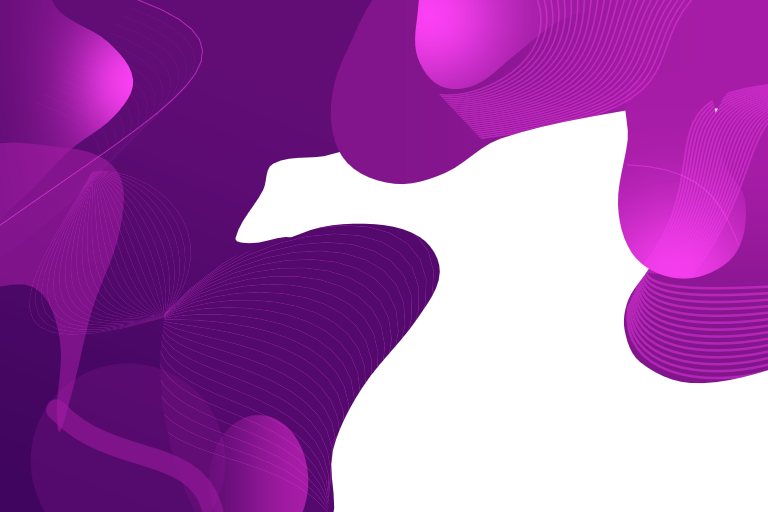
This background is drawn by a WebGL 2 fragment shader. Its source:

```glsl
#version 300 es
precision highp float;
uniform vec2 u_resolution;
out vec4 fragColor;

// Palette
const vec3 INK = vec3(.25, .02, .37);
const vec3 PLUM = vec3(.38, .05, .46);
const vec3 VIOLET = vec3(.51, .08, .55);
const vec3 ORCHID = vec3(.65, .11, .65);
const vec3 PINK = vec3(.98, .25, .95);

const int KNOTS = 10;
const float HAIR = .03;

float segment(vec2 p, vec2 a, vec2 b) {
  vec2 w = p - a, e = b - a;
  return length(w - e * clamp(dot(w, e) / max(dot(e, e), 1e-6), 0., 1.));
}

float cover(float d, float px) { return clamp(.5 - d / px, 0., 1.); }

float glow(vec2 p, vec2 centre, float radius) {
  vec2 q = (p - centre) / radius;
  return exp(-dot(q, q));
}

// Filled closed curve through its knots, with tangents scaled to each span
float shape(vec2 p, vec2 v[KNOTS], float px) {
  float d = 1e4, side = 1.;
  for (int i = 0; i < KNOTS; i++) {
    vec2 a = v[i], b = v[(i + 1) % KNOTS], from = a;
    float span = length(b - a);
    vec2 ta = normalize(b - v[(i + KNOTS - 1) % KNOTS]) * span;
    vec2 tb = normalize(v[(i + 2) % KNOTS] - a) * span;
    for (int j = 1; j <= 6; j++) {
      float t = float(j) / 6., u = 1. - t;
      vec2 to = a * u * u * (1. + 2. * t) + b * t * t * (1. + 2. * u) + t * u * (ta * u - tb * t);
      d = min(d, segment(p, from, to));
      if ((from.y > p.y) != (to.y > p.y) &&
          p.x < from.x + (to.x - from.x) * (p.y - from.y) / (to.y - from.y)) side = -side;
      from = to;
    }
  }
  return cover(side * d, px);
}

// Family of cubic curves blended from one edge to the other
float strands(vec2 p, mat4x2 first, mat4x2 last, int count, float width, float px) {
  float dist = 1e4;
  for (int i = 0; i < count; i++) {
    mat4x2 m = first + (last - first) * (float(i) / float(max(count - 1, 1)));
    vec2 a = m[0], b = m[1], c = m[2], d = m[3], from = a;
    vec2 lo = min(min(a, b), min(c, d)) - width - px;
    vec2 hi = max(max(a, b), max(c, d)) + width + px;
    if (any(lessThan(p, lo)) || any(greaterThan(p, hi))) continue;
    for (int j = 1; j <= 16; j++) {
      float t = float(j) / 16., u = 1. - t;
      vec2 to = u * u * u * a + 3. * u * t * (u * b + t * c) + t * t * t * d;
      dist = min(dist, segment(p, from, to));
      from = to;
    }
  }
  return cover(dist - width, px);
}

void main() {
  // Percent of the canvas height
  float px = 100. / u_resolution.y;
  vec2 p = gl_FragCoord.xy * px;

  // Dark ground and white opening
  vec3 col = mix(INK, PLUM, smoothstep(0., 110., p.y + p.x * .4));
  float opening = shape(p, vec2[](vec2(63.3, 69.5), vec2(53.3, 68), vec2(51.4, 62.9), vec2(46, 53.5), vec2(48.8, 52.5),
    vec2(58.6, 52.7), vec2(62.5, 35.5), vec2(66, -17), vec2(176, -17), vec2(176, 88)), px);
  col = mix(col, vec3(1), opening);

  // Central lobe
  float lobe = shape(p, vec2[](vec2(32.2, 39), vec2(58.6, 54.3), vec2(71.3, 56.3), vec2(82, 53.7), vec2(85.9, 46.9),
    vec2(81.6, 37.9), vec2(70.7, 24.2), vec2(65, 12), vec2(63.7, -4), vec2(45, -12)), px);
  col = mix(col, mix(INK, PLUM, .6), lobe);
  col = mix(col, VIOLET, .3 * cover(length(p - vec2(25, 10)) - 19., px));

  // Upper canopy and right-hand lobes
  float canopy = shape(p, vec2[](vec2(78, 104), vec2(67.4, 89.3), vec2(64.6, 77.5), vec2(67.8, 68.2), vec2(77.1, 64.1),
    vec2(86.9, 66.2), vec2(97.7, 72.9), vec2(122.7, 78.5), vec2(160, 84), vec2(156, 112)), px);
  float shelf = shape(p, vec2[](vec2(126.6, 47.3), vec2(122.7, 41.4), vec2(122, 35.5), vec2(125, 29.3), vec2(134.8, 25.2),
    vec2(150, 27.7), vec2(164, 34), vec2(164, 84), vec2(144, 84), vec2(134.8, 61)), px);
  float drop = shape(p, vec2[](vec2(123.4, 83.4), vec2(122.6, 72.7), vec2(120.7, 60), vec2(123.4, 50.6), vec2(129.9, 46.1),
    vec2(137.7, 46.3), vec2(144.1, 51.2), vec2(145.5, 61), vec2(141.6, 67.8), vec2(136.7, 84.4)), px);
  col = mix(col, mix(VIOLET, ORCHID, smoothstep(30., 70., p.y)), shelf);
  col = mix(col, mix(VIOLET, ORCHID, smoothstep(75., 140., p.x)), canopy);
  col = mix(col, mix(ORCHID, PINK, .9 * glow(p, vec2(132, 46), 16.)), drop);

  // Bright lobes along the top
  float pill = shape(p, vec2[](vec2(84, 106), vec2(81.4, 96), vec2(81.6, 88.7), vec2(86, 83.2), vec2(92.8, 83.4),
    vec2(100.6, 89.3), vec2(109.4, 96), vec2(125, 102), vec2(125, 112), vec2(98, 114)), px);
  col = mix(col, PINK, pill * glow(p, vec2(84, 97), 17.));
  float petal = shape(p, vec2[](vec2(6, 106), vec2(11.7, 97.7), vec2(21.1, 91.8), vec2(26, 84.4), vec2(22.5, 77.5),
    vec2(13.7, 70.7), vec2(4, 61), vec2(-8, 53), vec2(-12, 80), vec2(-8, 106)), px);
  col = mix(col, mix(VIOLET, PINK, glow(p, vec2(27, 84), 13.)), petal * smoothstep(-12., 22., p.x));

  // Translucent folds at the lower left
  float fold = shape(p, vec2[](vec2(-6, 69), vec2(13.7, 71), vec2(23, 66.4), vec2(23.4, 55), vec2(18, 39.5),
    vec2(13.7, 22), vec2(11.3, 16), vec2(11.7, 33.6), vec2(6.8, 43.8), vec2(-6, 45.3)), px);
  float foot = cover(length((p - vec2(50.5, 6)) * vec2(1, .75)) - 9.7, px);
  mat4x2 band = mat4x2(11, 20, 22, 8, 40, 14, 42, -2);
  col = mix(col, ORCHID, .55 * fold);
  col = mix(col, ORCHID, foot * smoothstep(36., 60., p.x));
  col = mix(col, ORCHID, .5 * strands(p, band, band, 1, 2., px));

  // Fine line work
  mat4x2 edge = mat4x2(27, 100, 54, 90, 34, 80, 0, 56);
  mat4x2 thread = mat4x2(122.6, 67.8, 146, 67, 141, 50, 150, 43.8);
  float fine = .4 * lobe * strands(p, mat4x2(31, 37.5, 62.5, 72.7, 113, 60, 65, 14),
    mat4x2(31, 37.5, 17.6, 6, 51, 16, 64, 0), 26, HAIR, px);
  fine += .3 * strands(p, mat4x2(18, 66.4, 29, 68, 46, 55, 32, 38),
    mat4x2(18, 66.4, 11, 53, -12, 25, 32, 38), 26, HAIR, px);
  fine += .12 * strands(p, edge - 20., edge, 14, HAIR, px);
  fine += .5 * (strands(p, edge, edge, 1, .1, px) + drop * strands(p, thread, thread, 1, .1, px));

  // Bold ribbed bands
  float bold = canopy * strands(p, mat4x2(105, 100, 109, 88, 94, 80.5, 86, 81.5),
    mat4x2(135, 100, 125, 88, 137, 78.5, 94, 73), 24, .15, px);
  bold += max(drop, shelf) * strands(p, mat4x2(150, 83.4, 125, 80.5, 141, 67, 125, 47),
    mat4x2(154, 78.5, 145.5, 76.6, 148, 63, 135, 46), 20, .18, px);
  bold += shelf * strands(p, mat4x2(150, 44, 137, 43.4, 127, 43.4, 126, 47),
    mat4x2(150, 27.5, 137, 24, 121, 27, 122.7, 40), 14, .25, px);
  col = mix(col, PINK, clamp(fine + .4 * bold, 0., 1.));
  fragColor = vec4(col, 1);
}
```
